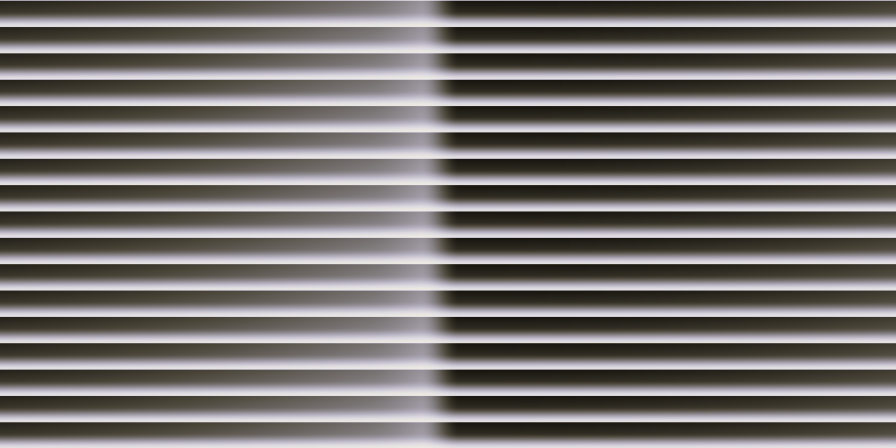
A Shadertoy shader for this pattern:

```glsl
// Seventeen shaded horizontal slats, crossed by one soft vertical fold of light

// Tone ramp: black, warm brown, lavender grey, pale lavender, cream
vec3 slatColor(float tone) {
    vec3 color = mix(vec3(0.02, 0.015, 0.0), vec3(0.29, 0.27, 0.22), clamp(tone / 0.27, 0.0, 1.0));
    color = mix(color, vec3(0.71, 0.69, 0.75), clamp((tone - 0.27) / 0.44, 0.0, 1.0));
    color = mix(color, vec3(0.86, 0.85, 0.88), clamp((tone - 0.71) / 0.16, 0.0, 1.0));
    return mix(color, vec3(0.94, 0.93, 0.89), clamp((tone - 0.87) / 0.10, 0.0, 1.0));
}

// Slat brightness from its dark top (0) to its bright lower lip (1)
float slatProfile(float down, float pixel) {
    float body = 0.06 + 0.22 * down + 0.62 * smoothstep(0.42, 1.0, down);
    float edge = 1.0 - smoothstep(0.0, max(0.05, 0.8 * pixel), down);
    return mix(body, 0.9, edge);
}

// Light that gathers steadily to the right, then drops off at the fold
float foldLight(float across) {
    float gather = 0.54 * pow(across, 2.3) + 0.1 * smoothstep(0.88, 0.98, across);
    return gather * (1.0 - smoothstep(0.945, 1.0, across));
}

void mainImage(out vec4 fragColor, in vec2 fragCoord) {
    vec2 uv = fragCoord / iResolution.xy;
    float slats = 17.0;

    float down = fract(-uv.y * slats);
    float across = fract((uv.x - 0.513) / 0.81);

    // Screen the fold light over the slats
    float shade = slatProfile(down, slats / iResolution.y);
    float tone = 1.0 - (1.0 - shade) * (1.0 - foldLight(across));

    fragColor = vec4(slatColor(tone), 1.0);
}
```
